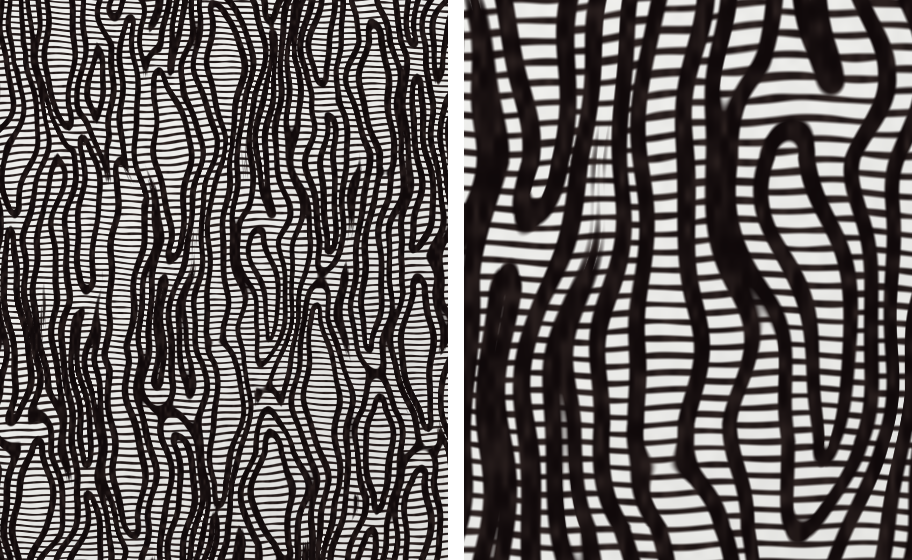
Left, the full canvas; right, a detail of the centre.
Give the GLSL for this pattern, as a Shadertoy shader.

```glsl
// Ink drawing of tall wavy wood-grain lobes: jittered cells each hold a tapered
// vertical capsule, their distances are blended smoothly, and bold contour lines
// are traced through the blend. The bands between are filled with ladder hatching.

const vec2  CELL = vec2(0.088, 0.31);      // spacing of the lobes
const float BLEND = 0.0045;                // softness where lobes meet
const float BAND = 0.0175;                 // distance between contours
const float PEN = 0.0052;                  // half width of a contour stroke
const float RUNGS = 88.0;                  // hatch strokes per canvas height
const vec3  INK_DEEP = vec3(0.060, 0.034, 0.038);
const vec3  INK_WORN = vec3(0.185, 0.142, 0.135);
const vec3  PAPER = vec3(0.945, 0.945, 0.935);

vec3 hash3(vec2 cell) {
    vec3 q = fract(cell.xyx * vec3(0.1031, 0.1030, 0.0973));
    q += dot(q, q.yxz + 33.33);
    return fract((q.xxy + q.yzz) * q.zyx);
}

float valueNoise(vec2 p) {
    vec2 i = floor(p), f = fract(p);
    f = f * f * (3.0 - 2.0 * f);
    float low = mix(hash3(i).x, hash3(i + vec2(1, 0)).x, f.x);
    float high = mix(hash3(i + vec2(0, 1)).x, hash3(i + vec2(1, 1)).x, f.x);
    return mix(low, high, f.y);
}

// Sideways wobble of the hand-drawn strokes
vec2 wobble(vec2 p) {
    p.x += 0.013 * sin(p.y * 12.0 + 4.0 * sin(p.x * 7.0));
    p.x += 0.0060 * sin(p.y * 29.0 + p.x * 23.0);
    p.x += 0.0022 * sin(p.y * 61.0 - p.x * 41.0);
    return p;
}

// Distance to a vertical spindle with drawn-out tips
float spindle(vec2 p, float halfLength, float radius) {
    float along = clamp(p.y, -halfLength, halfLength);
    float t = along / halfLength;
    float d = length(vec3(p.x, (p.y - along) * 0.42, 0.002));
    return d - radius * (1.0 - 0.5 * t * t);
}

// Smooth blend of the spindles in the surrounding cells; lobe interiors stay open
float grainField(vec2 p) {
    vec2 q = wobble(p);
    float column = floor(q.x / CELL.x);
    float sum = 0.0;
    for (int i = -1; i <= 1; i++) {
        float c = column + float(i);
        float shift = fract(c * 0.382 + 0.15) * CELL.y;
        float row = floor((q.y + shift) / CELL.y);
        for (int j = -1; j <= 1; j++) {
            vec2 id = vec2(c, row + float(j));
            vec3 h = hash3(id + 19.0);
            vec3 k = hash3(id + 143.0);
            vec2 centre = (id + 0.5 + (h.xy - 0.5) * vec2(0.45, 0.3)) * CELL;
            centre.y -= shift;
            float d = spindle(q - centre, mix(0.07, 0.155, h.z), mix(0.007, 0.029, k.x));
            sum += exp(-d / BLEND);
        }
    }
    float field = -BLEND * log(sum) + 0.0025 * sin(p.y * 24.0 + p.x * 37.0);
    return max(field, -0.55 * BAND);
}

// Coverage of a stroke whose edge lies at signed distance d
float stroke(float d, float soft) {
    return 1.0 - smoothstep(-soft, soft, d);
}

// Distance to the nearest whole number
float toNearest(float v) {
    return abs(v - floor(v + 0.5));
}

void mainImage(out vec4 fragColor, in vec2 fragCoord) {
    vec2 p = fragCoord / iResolution.y;
    float soft = max(0.0012, 0.7 / iResolution.y);

    // Field and its slope, used to keep the pen width even
    float e = 0.0010;
    float field = grainField(p);
    vec2 slope = vec2(grainField(p + vec2(e, 0.0)) - grainField(p - vec2(e, 0.0)),
                      grainField(p + vec2(0.0, e)) - grainField(p - vec2(0.0, e)));
    float steepness = max(length(slope) / (2.0 * e), 0.6);

    // Bold contours, heavier in some regions and with uneven pressure
    float weight = valueNoise(p * vec2(4.0, 2.5) + 7.0) - 0.5;
    float pressure = valueNoise(p * vec2(45.0, 18.0)) - 0.5;
    float gap = toNearest(field / BAND) * BAND / steepness;
    float contour = stroke(gap - PEN - 0.0016 * pressure - 0.0020 * weight, soft);

    // Ladder rungs, shifted and gently tilted from band to band
    float band = floor(field / BAND);
    float phase = p.y * RUNGS + hash3(vec2(band + 9.0, 5.0)).x;
    phase += 0.28 * sin(p.x * 19.0 + p.y * 4.0) + 1.0 * sin(p.y * 12.0 + p.x * 3.0);
    phase += 0.08 * sin(p.x * 83.0 + p.y * 37.0);
    float rungWidth = 0.0019 + 0.0010 * (valueNoise(p * vec2(60.0, 95.0)) - 0.5);
    float rung = stroke(toNearest(phase) / RUNGS - rungWidth, soft);

    // Streaky ink over paper that dims towards the lower right
    float streak = valueNoise(p * vec2(230.0, 100.0));
    vec3 boldInk = mix(INK_DEEP, INK_WORN, 0.8 * streak * streak);
    vec3 thinInk = mix(INK_DEEP, INK_WORN, 0.4 + 0.6 * streak);
    float shade = 0.05 * smoothstep(0.5, 1.5, p.x + 1.0 - p.y);
    vec3 paper = PAPER - shade - 0.025 * valueNoise(p * 160.0);
    vec3 color = mix(paper, thinInk, rung);
    fragColor = vec4(mix(color, boldInk, contour), 1.0);
}
```
